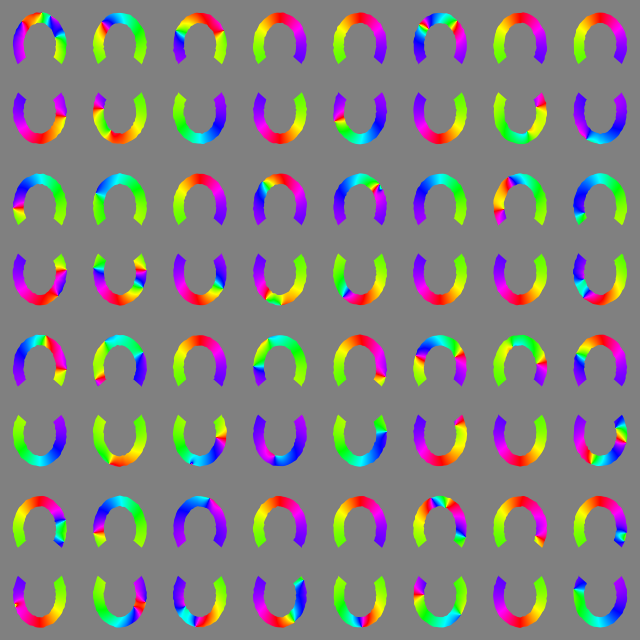
Write a WebGL 2 fragment shader that draws this pattern.

```glsl
#version 300 es
precision highp float;
// An 8 by 8 grid of rainbow horseshoes on grey, rows alternately upright and turned over.
// Each is an elliptical ring cut open at its foot; hue follows the angle along it and
// flips to the opposite hue in small fans that spread from random points on its edges.

uniform vec2 u_resolution;
out vec4 fragColor;

const float TAU = 6.2831853;
const float GRID = 8.0;
const vec2 PITCH = vec2(0.1251, 0.1259);        // spacing of the horseshoes
const vec2 OUTER_RADII = vec2(0.0417, 0.0508);
const vec2 INNER_RADII = vec2(0.0252, 0.0347);
const float CENTRE_SHIFT = 0.0111;              // ring centre below the cell centre
const float CUT_ANGLE = 0.72;                   // foot cut, radians below horizontal
const float EDGE_WOBBLE = 0.0007;
const float HUE_REACH = 0.289;                  // hue turn approached at the feet
const float HUE_EASE = 1.31;                    // angle over which the hue levels off
const int MAX_FANS = 4;
const float FAN_CHANCE = 0.32;
const float FAN_SPREAD = 2.15;                  // farthest fan from the crown, radians
const float FAN_TIGHTNESS = 1.7;
const float INNER_FAN_CHANCE = 0.3;
const float ARC_SCALE = 0.038;                  // mean radius, angle to arc length
const vec3 BACKGROUND = vec3(0.5);

// Integer hash of a cell and a channel, 0 to 1
float hash(vec2 cell, int channel) {
    uvec2 c = uvec2(ivec2(cell) + 64);
    uint h = c.x * 747796405u + c.y * 2891336453u + uint(channel) * 277803737u;
    h = (h ^ (h >> 16)) * 2246822519u;
    h = (h ^ (h >> 13)) * 3266489917u;
    h ^= h >> 16;
    return float(h >> 8) / 16777216.0;
}

// Smooth one-dimensional noise, -1 to 1
float noise(float x, float seed) {
    float i = floor(x);
    float f = smoothstep(0.0, 1.0, x - i);
    return mix(hash(vec2(i, seed), 40), hash(vec2(i + 1.0, seed), 40), f) * 2.0 - 1.0;
}

// Approximate signed distance to an ellipse
float ellipseDistance(vec2 p, vec2 radii) {
    float k = length(p / radii);
    return k * (k - 1.0) / max(length(p / (radii * radii)), 1e-4);
}

vec3 hueColor(float hue) {
    vec3 ramp = abs(fract(hue + vec3(0.0, 2.0, 1.0) / 3.0) * 6.0 - 3.0);
    return clamp(ramp - 1.0, 0.0, 1.0);
}

// Hue in turns: eased angle, random polarity and the sum of the fans
float horseshoeHue(vec2 cell, float angle, float fromOuter, float fromInner) {
    float hue = HUE_REACH * tanh(angle / HUE_EASE) + 0.5 * step(0.5, hash(cell, 0));
    for (int i = 0; i < MAX_FANS; i++) {
        int channel = 1 + 4 * i;
        if (hash(cell, channel) > FAN_CHANCE) continue;
        float place = FAN_SPREAD * (hash(cell, channel + 1) * 2.0 - 1.0);
        float along = (angle - place) * ARC_SCALE * FAN_TIGHTNESS;
        float across = hash(cell, channel + 2) < INNER_FAN_CHANCE ? fromInner : fromOuter;
        float spin = hash(cell, channel + 3) < 0.5 ? -1.0 : 1.0;
        hue += spin * atan(max(across, 0.0) + 1e-4, along) / TAU;
    }
    return hue;
}

void main() {
    vec2 uv = gl_FragCoord.xy / u_resolution;
    float pixel = 1.0 / min(u_resolution.x, u_resolution.y);

    // Cell and local position; every other row is turned by half a circle
    vec2 grid = (uv - 0.5) / PITCH + 0.5 * GRID;
    vec2 cell = floor(grid);
    vec2 p = (grid - cell - 0.5) * PITCH;
    if (mod(cell.y, 2.0) < 0.5) p = -p;
    p.y += CENTRE_SHIFT;

    // Ring between two ellipses, opened by a wedge at the foot
    float angle = atan(-p.x, p.y);
    float seed = cell.x + GRID * cell.y;
    float wobble = EDGE_WOBBLE * noise(angle * 9.0, seed);
    float outer = ellipseDistance(p, OUTER_RADII) + wobble;
    float inner = ellipseDistance(p, INNER_RADII) + wobble;
    float cut = -dot(vec2(abs(p.x), p.y), vec2(sin(CUT_ANGLE), cos(CUT_ANGLE)));
    float shape = max(max(outer, -inner), cut);

    float hue = horseshoeHue(cell, angle, -outer, inner);
    float cover = 1.0 - smoothstep(-0.6 * pixel, 0.6 * pixel, shape);
    fragColor = vec4(mix(BACKGROUND, hueColor(hue), cover), 1.0);
}
```
